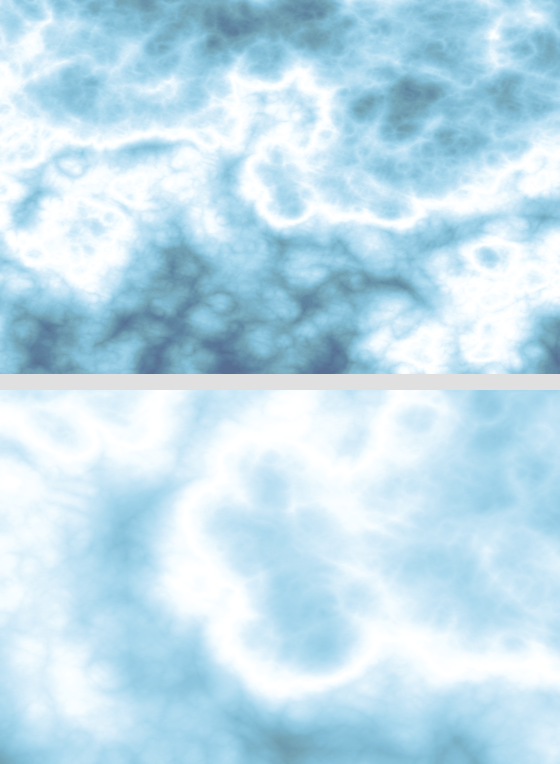
Top: the whole. Bottom: its middle third, enlarged.
Reproduce this texture procedurally as a WebGL 1 fragment shader.

```glsl
precision highp float;
// Icy blue clouds: billowed noise on a rising ramp, folded back at white.

uniform vec2 u_resolution;

float hash(vec2 p) {
  return fract(sin(dot(p, vec2(127.1, 311.7))) * 43758.5453);
}

// Value noise in -1..1
float signedNoise(vec2 p) {
  vec2 cell = floor(p);
  vec2 f = fract(p);
  f = f * f * (3.0 - 2.0 * f);
  float low = mix(hash(cell), hash(cell + vec2(1.0, 0.0)), f.x);
  float high = mix(hash(cell + vec2(0.0, 1.0)), hash(cell + vec2(1.0, 1.0)), f.x);
  return 2.0 * mix(low, high, f.y) - 1.0;
}

// Sum of absolute noise: round puffs parted by thin creases
float billow(vec2 p) {
  mat2 turn = mat2(0.88, 0.47, -0.47, 0.88);
  float sum = 0.0;
  float amplitude = 0.5;
  for (int i = 0; i < 7; i++) {
    sum += amplitude * abs(signedNoise(p));
    p = turn * p * 2.03 + vec2(17.3, 9.1);
    amplitude *= 0.5;
  }
  return sum;
}

// White through sky blue and grey teal to slate, by distance from the fold
vec3 iceColor(float depth) {
  vec3 color = mix(vec3(1.0), vec3(0.95, 0.985, 1.0), smoothstep(0.0, 0.08, depth));
  color = mix(color, vec3(0.80, 0.91, 0.97), clamp((depth - 0.07) / 0.10, 0.0, 1.0));
  color = mix(color, vec3(0.63, 0.83, 0.92), clamp((depth - 0.17) / 0.13, 0.0, 1.0));
  color = mix(color, vec3(0.51, 0.74, 0.84), clamp((depth - 0.30) / 0.12, 0.0, 1.0));
  color = mix(color, vec3(0.46, 0.65, 0.72), clamp((depth - 0.42) / 0.10, 0.0, 1.0));
  color = mix(color, vec3(0.38, 0.54, 0.65), clamp((depth - 0.52) / 0.12, 0.0, 1.0));
  return mix(color, vec3(0.34, 0.44, 0.58), clamp((depth - 0.64) / 0.15, 0.0, 1.0));
}

void main() {
  vec2 uv = gl_FragCoord.xy / u_resolution.y;
  float puffs = billow(uv * vec2(3.6, 4.6) + vec2(5.2, 2.7));

  // Past 1.0 the fold turns creases into bright filaments
  float level = 0.08 + 0.8 * uv.y + 1.3 * puffs;
  gl_FragColor = vec4(iceColor(abs(1.0 - level)), 1.0);
}
```
